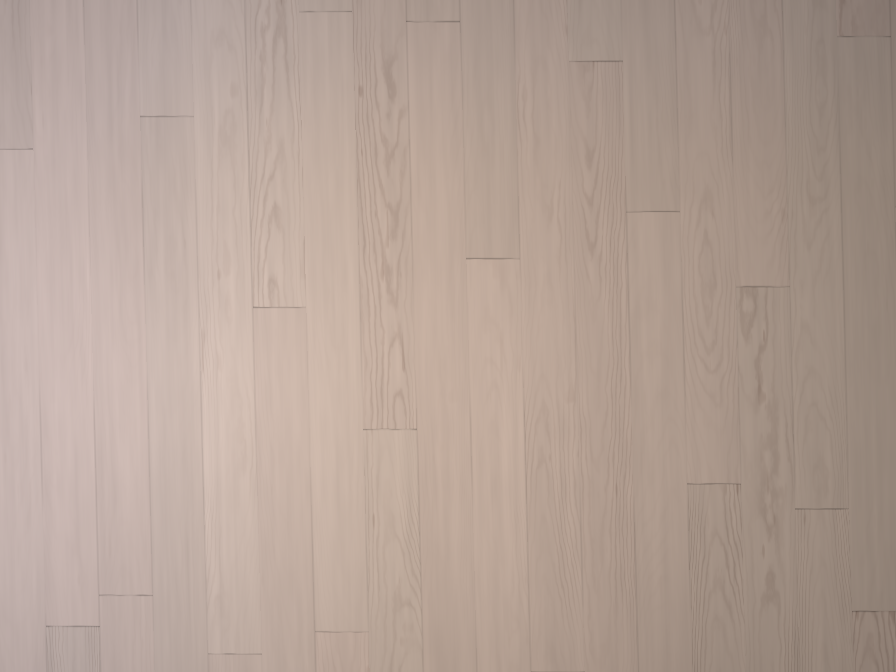
A Shadertoy shader for this texture:

```glsl
float hash(vec2 p) {
    vec3 q = fract(vec3(p.xyx) * 0.1031);
    q += dot(q, q.yzx + 33.33);
    return fract((q.x + q.y) * q.z);
}

float noise(vec2 p) {
    vec2 i = floor(p), f = fract(p);
    f = f * f * (3.0 - 2.0 * f);
    return mix(mix(hash(i), hash(i + vec2(1, 0)), f.x),
               mix(hash(i + vec2(0, 1)), hash(i + vec2(1, 1)), f.x), f.y);
}

float fbm(vec2 p) {
    float sum = 0.0, amp = 0.5;
    for (int i = 0; i < 4; i++) {
        sum += amp * noise(p);
        p = p * 2.03 + 17.0;
        amp *= 0.5;
    }
    return sum;
}

// Nested arches and long loops; u runs across the board from -0.5 to 0.5
float growthRings(float u, float y, float seed) {
    float centre = 0.5 * (noise(vec2(y * 2.0, seed)) - 0.5);
    float v = u - centre;
    float slope = (hash(vec2(seed, 3.0)) - 0.5) * 24.0;
    float field = 14.0 * v * v + slope * y
                + 6.0 * noise(vec2(u * 1.6 + seed, y * 3.5))
                + 1.1 * fbm(vec2(u * 6.0 + seed, y * 28.0));
    return pow(0.5 + 0.5 * sin(6.2832 * field), 3.0);
}

void mainImage(out vec4 fragColor, in vec2 fragCoord) {
    vec2 uv = fragCoord / iResolution.xy;
    vec2 p = fragCoord / iResolution.y;
    float px = 1.0 / iResolution.y;

    // Slightly leaning columns of boards with staggered ends
    float boardWidth = 0.08;
    float across = (p.x + 0.026 * p.y + 0.01) / boardWidth;
    float column = floor(across);
    float u = fract(across) - 0.5;
    float boardLength = 0.75 + 0.45 * hash(vec2(column, 7.0));
    float along = p.y / boardLength + 9.0 * hash(vec2(column, 21.0));
    float row = floor(along);
    float seed = 90.0 * hash(vec2(column, row + 40.0));
    float tone = hash(vec2(column + 5.0, row + 11.0));
    float figure = 0.12 + 0.88 * smoothstep(0.3, 0.8, hash(vec2(column + 31.0, row)));

    // Light pools left of the middle and falls off to the corners
    float falloff = length((uv - vec2(0.25, 0.45)) * vec2(1.0, 0.85));
    float light = 0.822 - 0.355 * pow(falloff, 1.35);
    float coolness = smoothstep(0.5, 0.0, uv.x) + 0.35 * smoothstep(0.7, 1.0, uv.y);
    vec3 color = light * mix(vec3(1.0, 0.891, 0.818), vec3(1.0, 0.914, 0.893), min(coolness, 1.0));
    color *= 0.98 + 0.04 * tone;
    color *= mix(vec3(0.995, 1.0, 0.995), vec3(1.005, 0.997, 0.995), hash(vec2(seed, 2.0)));

    // Whitewashed grain: rings, soft streaks and fine pores
    float rings = growthRings(u, p.y, seed);
    float patchy = smoothstep(0.3, 0.75, noise(vec2(u * 2.5 + seed, p.y * 6.0)));
    float streaks = fbm(vec2(u * 9.0 + seed, p.y * 3.5)) - 0.47;
    float pores = noise(vec2(u * 14.0 + seed, p.y * 22.0)) - 0.5;
    float grain = rings * figure * (0.02 + 0.06 * patchy) * (0.7 + 0.55 * uv.x);
    color *= 1.0 - grain * vec3(0.88, 1.03, 1.1);
    color *= 1.0 + 0.06 * streaks + (0.016 + 0.02 * patchy * figure) * pores;
    color *= 0.985 + 0.03 * fbm(p * 5.0);

    // Rare brown mineral flecks
    float fleck = smoothstep(0.86, 0.98, noise(vec2(u * 9.0 + seed, p.y * 22.0)));
    color *= 1.0 - fleck * figure * patchy * vec3(0.09, 0.11, 0.12);

    // Long seams that mostly vanish, and thin broken end joints
    float sideGap = (0.5 - abs(u)) * boardWidth;
    float endGap = (0.5 - abs(fract(along) - 0.5)) * boardLength;
    float seam = 1.0 - smoothstep(0.0, 0.001 + px, sideGap);
    float joint = 1.0 - smoothstep(0.0, 0.0008 + px, endGap);
    float seamWear = smoothstep(0.35, 0.9, noise(vec2(floor(across + 0.5), p.y * 6.0)));
    float jointWear = smoothstep(0.2, 0.9, noise(vec2(across * 5.0, row + column)));
    color *= 1.0 - seam * (0.012 + 0.06 * seamWear);
    color *= 1.0 - joint * (0.05 + 0.15 * jointWear);

    fragColor = vec4(color, 1.0);
}
```
